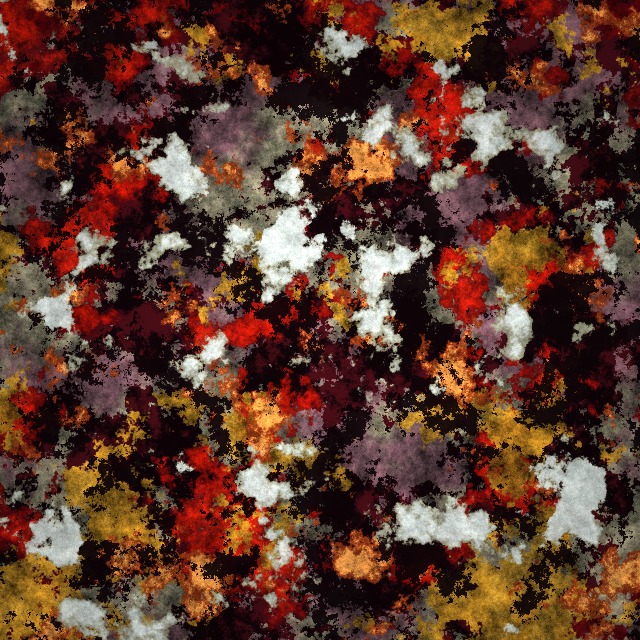
Write a WebGL 1 fragment shader that draws this texture.

```glsl
precision highp float;
// Weathered, mottled crust of black, grey, red, rust, ochre and chalky white.
uniform vec2 u_resolution;

float hash(vec2 p) {
  vec3 q = fract(vec3(p.xyx) * 0.1031);
  q += dot(q, q.yzx + 33.33);
  return fract((q.x + q.y) * q.z);
}

vec2 gradient(vec2 cell) {
  float angle = 6.28318 * hash(cell);
  return vec2(cos(angle), sin(angle));
}

float gradientNoise(vec2 p) {
  vec2 i = floor(p), f = fract(p);
  vec2 u = f * f * f * (f * (f * 6.0 - 15.0) + 10.0);
  vec2 e = vec2(0.0, 1.0);
  float low = mix(dot(gradient(i), f), dot(gradient(i + e.yx), f - e.yx), u.x);
  float high = mix(dot(gradient(i + e), f - e), dot(gradient(i + 1.0), f - 1.0), u.x);
  return mix(low, high, u.y);
}

// Fractal noise scaled to a standard deviation near one.
float fractal(vec2 p, float seed, float roughness) {
  mat2 turn = mat2(1.6, 1.2, -1.2, 1.6);
  float sum = 0.0, power = 0.0, amplitude = 1.0;
  p += seed * vec2(17.3, 29.7) + 60.0;
  for (int i = 0; i < 7; i++) {
    sum += amplitude * gradientNoise(p);
    power += amplitude * amplitude;
    amplitude *= roughness;
    p = turn * p + 7.31;
  }
  return sum / (0.21 * sqrt(power));
}

float cover(float height, float level) {
  return smoothstep(level - 0.18, level + 0.22, height);
}

void main() {
  vec2 uv = gl_FragCoord.xy / u_resolution;
  float radius = length(uv - 0.5);
  float center = 1.0 - smoothstep(0.12, 0.62, radius);
  float corner = smoothstep(0.54, 0.68, radius);
  float bottom = 1.0 - smoothstep(0.1, 0.6, uv.y);

  float tint = fractal(uv * 4.0, 1.0, 0.6);
  float grain = fractal(uv * 30.0, 2.0, 0.85);
  float shade = fractal(uv * 9.0, 3.0, 0.7);

  // Black and wine ground
  vec3 color = mix(vec3(0.05, 0.01, 0.025), vec3(0.27, 0.05, 0.08),
                   smoothstep(-0.6, 1.5, shade + 0.3 * grain));

  // Grey crust, drifting from mauve to olive
  vec3 mauve = vec3(0.42, 0.30, 0.33);
  vec3 olive = vec3(0.48, 0.47, 0.38);
  vec3 crust = mix(mauve, olive, smoothstep(-0.7, 0.8, tint - 1.2 * (uv.y - 0.5)));
  crust *= 0.98 + 0.20 * shade + 0.13 * grain;
  color = mix(color, crust, 0.92 * cover(fractal(uv * 6.0, 4.0, 0.74), 0.0 - 0.2 * center));

  // Red stains, deepest in the corners
  float red = fractal(uv * 5.0, 5.0, 0.66) + 1.3 * corner;
  vec3 stain = mix(vec3(0.34, 0.02, 0.04), vec3(0.78, 0.09, 0.03),
                   smoothstep(0.7, 2.1, red + 0.4 * center - 0.9 * corner));
  stain *= 0.95 + 0.14 * grain;
  color = mix(color, stain, 0.95 * cover(red, 0.72));

  // Ochre dust, mostly low down
  float ochre = fractal(uv * 4.5, 6.0, 0.72) + 0.6 * bottom;
  vec3 dust = vec3(0.66, 0.48, 0.12) * (0.95 + 0.18 * shade + 0.15 * grain);
  color = mix(color, dust, 0.9 * cover(ochre, 1.4));

  // Rust with glowing peach cores
  float rust = fractal(uv * 6.0, 7.0, 0.66) + 0.25 * bottom;
  vec3 ember = mix(vec3(0.60, 0.22, 0.08), vec3(0.96, 0.62, 0.28),
                   smoothstep(1.5, 2.4, rust + 0.15 * grain));
  color = mix(color, ember * (0.98 + 0.12 * grain), 0.92 * cover(rust, 1.25));

  // Black pitting, sparse over the corner stains
  float pits = fractal(uv * 8.0, 8.0, 0.78);
  color = mix(color, vec3(0.05, 0.015, 0.03), 0.93 * cover(pits, 0.68 + 0.7 * corner));

  // Chalky flakes with clean white hearts, gathered near the middle
  float chalk = fractal(uv * 6.5, 9.0, 0.62) + 0.75 * center;
  vec3 flake = mix(vec3(0.62, 0.62, 0.51), vec3(0.87, 0.91, 0.89),
                   smoothstep(1.5, 2.3, chalk + 0.15 * tint));
  color = mix(color, flake * (0.99 + 0.06 * grain), 0.95 * cover(chalk, 1.55));

  // Edge falloff and contrast
  color *= mix(0.82, 1.1, center);
  gl_FragColor = vec4(clamp(color, 0.0, 1.0), 1.0);
}
```
